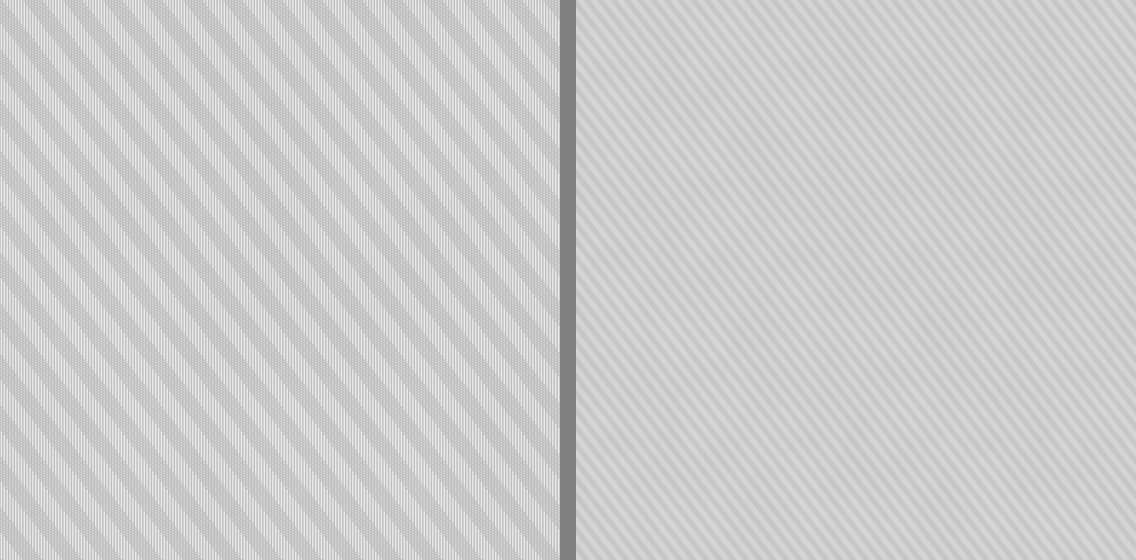
Left, the tile; right, the same tile 3 across and 3 down.
Reproduce this pattern procedurally as a WebGL 1 fragment shader.

```glsl
precision highp float;

// Woven grey cloth with diagonal bands: light bands show plain vertical threads,
// dark bands show the same threads broken into staggered stitches.
// Box-filtered pulse trains draw every edge; wrapping noise adds faint wear.

uniform vec2 u_resolution;

const vec2 BANDS = vec2(14.0, 11.0);   // diagonal bands across and down
const float BAND_CENTRE = 0.81;        // phase of the dark band
const float BAND_WIDTH = 0.50;         // dark share of one repeat
const float THREADS = 196.0;           // vertical threads, an even number
const float THREAD_WIDTH = 0.50;       // share of one thread spacing
const float STITCHES = 220.0;          // stitches down each dark thread
const float STITCH_LENGTH = 0.50;      // light share of one stitch
const float WEAR_CELLS = 8.0;
const float WEAR_AMOUNT = 0.012;

const vec3 GAP = vec3(0.745);
const vec3 THREAD_LIGHT = vec3(0.922);
const vec3 STITCH_LIGHT = vec3(0.875);
const vec3 STITCH_DARK = vec3(0.755);

float hash(vec2 p) {
  return fract(sin(dot(p, vec2(127.1, 311.7))) * 43758.5453);
}

// Value noise that repeats after the given number of cells.
float wrappedNoise(vec2 p, float cells) {
  vec2 i = floor(p);
  vec2 f = fract(p);
  vec2 s = f * f * (3.0 - 2.0 * f);
  vec2 a = mod(i, cells);
  vec2 b = mod(i + 1.0, cells);
  return mix(mix(hash(a), hash(vec2(b.x, a.y)), s.x),
             mix(hash(vec2(a.x, b.y)), hash(b), s.x), s.y);
}

// Integral of a unit pulse train whose pulses sit mid-period.
float pulseIntegral(float t, float width) {
  return floor(t) * width + clamp(fract(t) - 0.5 * (1.0 - width), 0.0, width);
}

// Pulse train averaged over one pixel footprint.
float pulse(float t, float width, float footprint) {
  float h = 0.5 * footprint;
  return (pulseIntegral(t + h, width) - pulseIntegral(t - h, width)) / footprint;
}

void main() {
  vec2 uv = gl_FragCoord.xy / u_resolution;
  vec2 pixel = 1.0 / u_resolution;

  // Vertical threads
  float x = uv.x * THREADS;
  float column = floor(x);
  float thread = pulse(x, THREAD_WIDTH, THREADS * pixel.x);

  // Diagonal bands, stepped from thread to thread
  float phase = dot(BANDS, vec2((column + 0.5) / THREADS, uv.y));
  float band = pulse(phase - BAND_CENTRE + 0.5, BAND_WIDTH, BANDS.y * pixel.y);

  // Stitches, shifted by half a stitch on every other thread
  float y = uv.y * STITCHES + 0.5 * mod(column, 2.0);
  float stitch = pulse(y, STITCH_LENGTH, STITCHES * pixel.y);

  vec3 stitched = mix(STITCH_DARK, STITCH_LIGHT, stitch);
  vec3 color = mix(GAP, mix(THREAD_LIGHT, stitched, band), thread);

  // Soft wear
  color += WEAR_AMOUNT * (wrappedNoise(uv * WEAR_CELLS, WEAR_CELLS) - 0.5);

  gl_FragColor = vec4(color, 1.0);
}
```
